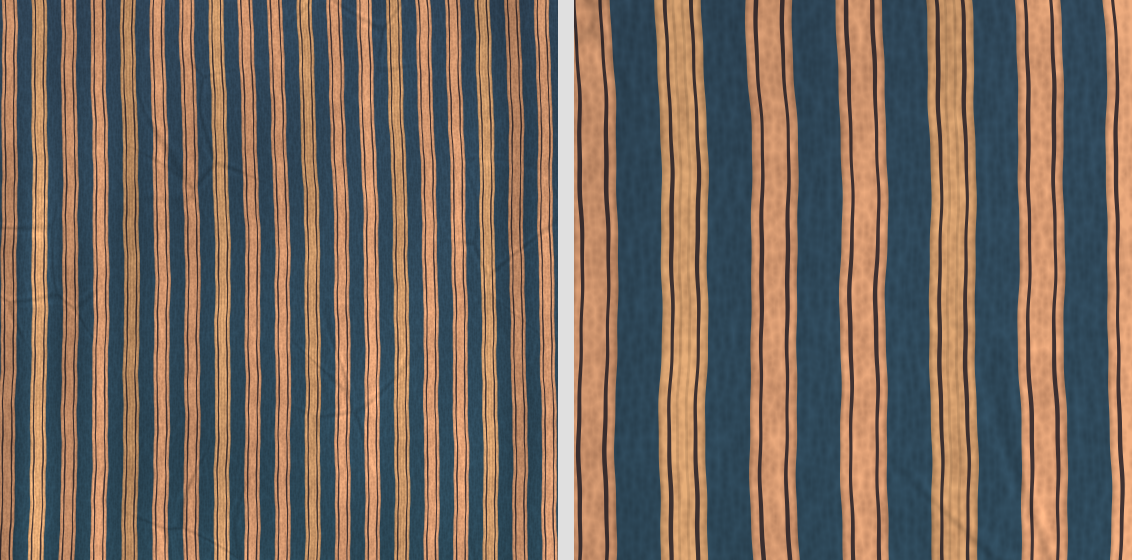
Left, the full canvas; right, a detail of the centre.
Write a Shadertoy shader that draws this texture.

```glsl
// Hand-woven striped cloth: about nineteen tan bands on indigo, each with two
// thin dark pinstripes. Layered sines bend the warp and shade the folds;
// cellular noise gives slubs, blotches and creases.

vec2 hash2(vec2 p) {
    vec3 q = fract(p.xyx * vec3(0.1031, 0.1030, 0.0973));
    q += dot(q, q.yzx + 33.33);
    return fract((q.xx + q.yz) * q.zy);
}

// Distances to the nearest and second nearest cell points
vec2 cellular(vec2 p) {
    vec2 cell = floor(p), nearest = vec2(9.0);
    for (int j = -1; j <= 1; j++) {
        for (int i = -1; i <= 1; i++) {
            vec2 c = cell + vec2(i, j);
            float d = length(c + hash2(c) - p);
            nearest = d < nearest.x ? vec2(d, nearest.x) : vec2(nearest.x, min(nearest.y, d));
        }
    }
    return nearest;
}

// Coverage of a band of given half width at distance d
float band(float d, float halfWidth, float aa) {
    return clamp((halfWidth - abs(d)) / aa + 0.5, 0.0, 1.0);
}

void mainImage(out vec4 fragColor, in vec2 fragCoord) {
    vec2 uv = fragCoord / iResolution.xy;
    float t = 1.0 - uv.y; // distance down from the top hem

    // Warp: the pitch widens downward and the middle bulges to the right
    float pitch = 0.0529 + 0.0013 * t;
    float left = 0.017 + 0.0028 * t - 0.0108 * t * t;
    float bulge = 0.009 * smoothstep(0.0, 0.5, t) * sin(3.14159 * uv.x);
    float ripple = 0.0008 * sin(23.0 * t + 9.0 * uv.x) + 0.0005 * sin(51.0 * t - 17.0 * uv.x)
                 + 0.004 * exp(-pow((uv.x - 0.93) * 14.0, 2.0)) * sin(9.5 * t) * (1.0 - t);
    float u = (uv.x - left - bulge - ripple) / pitch;
    float index = floor(u + 0.5);
    float aa = 1.0 / (iResolution.x * pitch);

    // Yarn: long slubs, fine grain, soft blotches, uneven selvedges
    float slub = cellular(vec2(u * 13.0, uv.y * 45.0)).x;
    float grain = cellular(uv * vec2(210.0, 170.0)).x;
    float blotch = cellular(uv * vec2(38.0, 24.0) + 7.0).x;
    vec2 dye = hash2(vec2(index, 4.0));
    float wobble = 0.006 * sin(uv.y * 71.0 + index * 4.0) + 0.004 * sin(uv.y * 163.0 + index);
    float x = u - index + wobble;

    // Indigo ground: violet above, teal below, faint warp streaks
    vec3 indigo = mix(vec3(0.165, 0.275, 0.335), vec3(0.19, 0.275, 0.35), uv.y);
    indigo *= 0.88 + 0.16 * slub + 0.12 * grain;

    // Tan bands: every third one is more golden, with faint inner threads
    float golden = step(0.5, mod(index, 3.0)) * step(mod(index, 3.0), 1.5);
    float tone = clamp(0.12 + 0.45 * slub + 0.45 * grain + 0.35 * blotch + 0.2 * (dye.x - 0.5), 0.0, 1.0);
    vec3 tan_ = mix(vec3(0.69, 0.48, 0.35), vec3(0.92, 0.665, 0.49), tone);
    tan_ *= mix(vec3(1.0), vec3(0.97, 1.01, 0.95), golden);
    tan_ *= 1.0 - golden * 0.1 * band(abs(x) - 0.05, 0.015, aa);
    tan_ *= 1.0 - 0.18 * smoothstep(0.2, 0.26, abs(x));

    vec3 color = mix(indigo, tan_, band(x, 0.257, aa));
    float pinstripe = band(abs(x - 0.004) - 0.145, 0.021 + 0.004 * sin(uv.y * 37.0 + index), aa);
    color = mix(color, vec3(0.17, 0.14, 0.16), 0.9 * pinstripe);

    // Hanging folds: strong at the left, one near the right, broad ones between
    float light = 1.0 - 0.17 * exp(-0.3 * max(u, 0.0)) * cos(3.14159 * u) * smoothstep(-0.1, 0.45, t);
    light -= 0.13 * exp(-3.0 * pow(u - 17.0, 2.0));
    light += 0.03 * sin(7.0 * uv.x + 5.0 * uv.y + 1.5 * sin(6.0 * uv.y))
           + 0.02 * sin(19.0 * uv.x - 13.0 * uv.y + 2.0 * sin(8.0 * uv.x));
    light += 0.05 * smoothstep(0.2, 0.7, uv.x) * smoothstep(0.2, 0.7, t) - 0.02;

    // Diagonal creases: a dark valley beside a pale ridge, worn away in places
    vec2 bent = uv + 0.025 * sin(uv.yx * vec2(17.0, 13.0));
    vec2 cells = cellular(vec2(bent.x + 0.6 * bent.y, bent.y - 0.7 * bent.x) * vec2(7.0, 5.0));
    float gap = cells.y - cells.x;
    float worn = smoothstep(-0.2, 0.9, sin(11.0 * uv.x + 4.0) * sin(9.0 * uv.y + 3.0 * uv.x));
    light += worn * (0.07 * exp(-pow((gap - 0.09) * 22.0, 2.0)) - 0.1 * exp(-pow(gap * 28.0, 2.0)));

    fragColor = vec4(clamp(color * light, 0.0, 1.0), 1.0);
}
```
